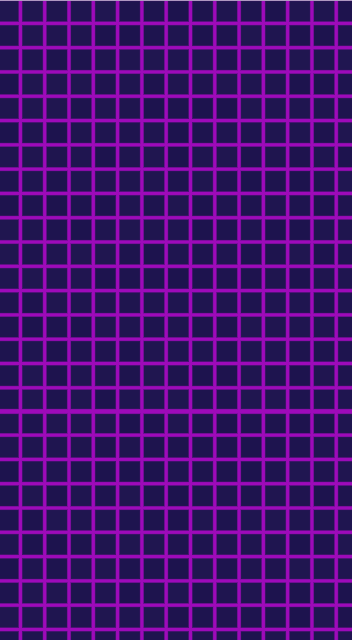
This pattern is drawn by a Shadertoy shader. Its source:

```glsl
// Neon grid: flat magenta lines over dark indigo square cells.
// Two stacked lattices overlap at a seam, which thickens one horizontal line;
// a faint hashed tone per cell and a pale hairline on top add slight wear.

// Lengths are fractions of the canvas height; y runs down from the top edge.
const float PITCH = 0.03796;
const float LINE_WIDTH = 0.0056;
const float SOFTNESS = 0.0023;
const float FIRST_COLUMN = 0.0319;
const float FIRST_ROW = 0.0365;
const float LAST_UPPER_ROW = 16.0;
const float SEAM_ROW = 0.6419;
const float TOP_HAIRLINE = 0.0013;
const float CELL_VARIATION = 0.012;

const vec3 CELL_COLOR = vec3(0.12, 0.08, 0.31);
const vec3 LINE_COLOR = vec3(0.62, 0.04, 0.73);
const vec3 HAIRLINE_COLOR = vec3(0.72, 0.70, 0.78);

// Sineless hash of a cell index, 0 to 1.
float hash21(vec2 p) {
    vec3 q = fract(vec3(p.xyx) * 0.1031);
    q += dot(q, q.yzx + 33.33);
    return fract((q.x + q.y) * q.z);
}

// Distance to the nearest of the evenly spaced lines numbered lo to hi.
float lineDistance(float x, float first, float lo, float hi) {
    float index = clamp(round((x - first) / PITCH), lo, hi);
    return abs(x - first - index * PITCH);
}

// Antialiased coverage of a line at the given distance from its centre.
float lineCoverage(float dist, float blur) {
    float halfWidth = 0.5 * LINE_WIDTH;
    return 1.0 - smoothstep(halfWidth - 0.6 * blur, halfWidth + 0.6 * blur, dist);
}

void mainImage(out vec4 fragColor, in vec2 fragCoord) {
    float pixel = 1.0 / iResolution.y;
    float blur = max(SOFTNESS, pixel);
    vec2 p = vec2(fragCoord.x, iResolution.y - fragCoord.y) * pixel;

    // Columns run through; rows come from the lattices above and below the seam.
    float columns = lineDistance(p.x, FIRST_COLUMN, -1e3, 1e3);
    float upperRows = lineDistance(p.y, FIRST_ROW, -1e3, LAST_UPPER_ROW);
    float lowerRows = lineDistance(p.y, SEAM_ROW, 0.0, 1e3);
    float nearest = min(columns, min(upperRows, lowerRows));

    // Cells with a faint tone of their own.
    float rowStart = p.y < SEAM_ROW ? FIRST_ROW : SEAM_ROW - PITCH * LAST_UPPER_ROW;
    vec2 cell = floor((p - vec2(FIRST_COLUMN, rowStart)) / PITCH);
    vec3 color = CELL_COLOR + CELL_VARIATION * (hash21(cell + 40.0) - 0.5);

    // Lines, then the pale top edge.
    color = mix(color, LINE_COLOR, lineCoverage(nearest, blur));
    float hairline = clamp((TOP_HAIRLINE - p.y) / pixel + 0.5, 0.0, 1.0);
    color = mix(color, HAIRLINE_COLOR, hairline);

    fragColor = vec4(color, 1.0);
}
```
